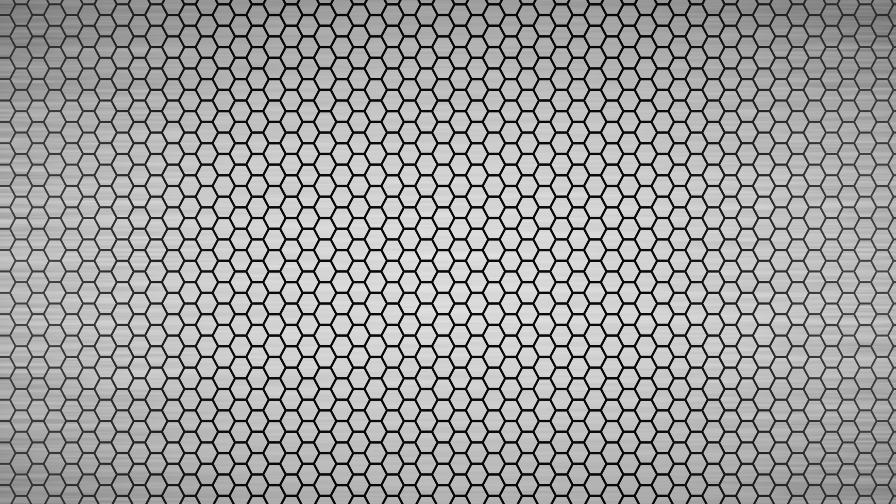
Give the GLSL for this pattern, as a Shadertoy shader.

```glsl
// Brushed steel sheet covered by a fine black hexagonal mesh, dimmer at the borders.

const float SQRT3 = 1.7320508;
const float COLUMN_STEP = 0.0335;   // distance between neighbouring columns
const float ROW_STEP = 0.0424;      // distance between cells in one column
const float LINE_HALF_WIDTH = 0.0024;
const vec2 MESH_ORIGIN = vec2(0.645, 0.631);

float hash21(vec2 p) {
    vec3 q = fract(vec3(p.xyx) * 0.1031);
    q += dot(q, q.yzx + 33.33);
    return fract((q.x + q.y) * q.z);
}

float valueNoise(vec2 p) {
    vec2 cell = floor(p);
    vec2 f = fract(p);
    f = f * f * (3.0 - 2.0 * f);
    float low = mix(hash21(cell), hash21(cell + vec2(1.0, 0.0)), f.x);
    float high = mix(hash21(cell + vec2(0.0, 1.0)), hash21(cell + 1.0), f.x);
    return mix(low, high, f.y);
}

// Distance to the nearest edge of a flat-topped hexagonal lattice.
float hexEdgeDistance(vec2 p, vec2 cellStep) {
    vec2 period = vec2(3.0, SQRT3);
    vec2 q = p / cellStep * vec2(1.5, SQRT3);
    vec2 a = q - period * round(q / period);
    vec2 b = q - period * (floor(q / period) + 0.5);
    vec2 g = abs(dot(a, a) < dot(b, b) ? a : b);
    float inside = 0.5 * SQRT3 - max(g.y, dot(g, vec2(0.5 * SQRT3, 0.5)));
    return inside * cellStep.y / SQRT3;
}

// Long horizontal scratches of two lengths, centred on zero.
float brushedGrain(vec2 p) {
    float longStreaks = valueNoise(p * vec2(3.5, 210.0));
    float shortStreaks = valueNoise(p * vec2(14.0, 330.0) + 71.0);
    return 0.6 * longStreaks + 0.4 * shortStreaks - 0.5;
}

// Soft light: a bright band just below the middle, falling off to all sides.
float sheetLight(vec2 fromCentre) {
    vec2 falloff = fromCentre * fromCentre;
    return 0.855 - 0.14 * falloff.x - 0.20 * falloff.y;
}

void mainImage(out vec4 fragColor, in vec2 fragCoord) {
    vec2 p = fragCoord / iResolution.y;
    vec2 uv = fragCoord / iResolution.xy;
    vec2 fromCentre = (uv - vec2(0.5, 0.46)) * 2.0;
    float pixel = 1.0 / iResolution.y;
    float side = smoothstep(0.4, 1.0, abs(fromCentre.x));

    // Metal
    float steel = sheetLight(fromCentre);
    steel += brushedGrain(p) * mix(0.07, 0.16, side);

    // Mesh, thinner and paler near the left and right borders
    float edge = hexEdgeDistance(p - MESH_ORIGIN, vec2(COLUMN_STEP, ROW_STEP));
    float halfWidth = LINE_HALF_WIDTH * mix(1.0, 0.82, side);
    float line = 1.0 - smoothstep(-0.5 * pixel, 0.5 * pixel, edge - halfWidth);
    float opacity = mix(0.98, 0.66, side);
    float shade = mix(steel, 0.015, line * opacity);

    fragColor = vec4(vec3(clamp(shade, 0.0, 1.0)), 1.0);
}
```
